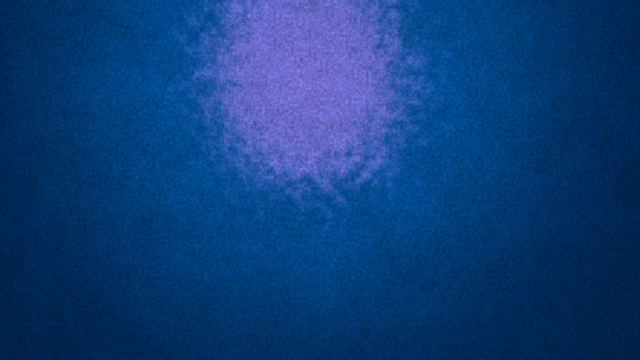
Reproduce this background procedurally as a Shadertoy shader.

```glsl
#define GLOW_CENTER vec2(0.482, 0.78)
#define HALO_RADIUS 0.72
#define VIOLET_INNER 0.06
#define VIOLET_OUTER 0.43
#define EDGE_RAGGED 0.15
#define MOTTLE 0.30
#define GRAIN 0.26
#define DEEP_BLUE vec3(0.0, 0.128, 0.285)
#define HALO_BLUE vec3(0.0, 0.320, 0.610)
#define VIOLET vec3(0.390, 0.405, 0.770)

vec2 hashGradient(vec2 cell) {
    vec3 p = fract(cell.xyx * vec3(0.1031, 0.1030, 0.0973));
    p += dot(p, p.yzx + 33.33);
    return fract((p.xx + p.yz) * p.zy) * 2.0 - 1.0;
}

float gradientNoise(vec2 p) {
    vec2 cell = floor(p), f = fract(p);
    vec2 u = f * f * f * (f * (f * 6.0 - 15.0) + 10.0);
    vec2 e = vec2(0.0, 1.0);
    float a = dot(hashGradient(cell), f);
    float b = dot(hashGradient(cell + e.yx), f - e.yx);
    float c = dot(hashGradient(cell + e.xy), f - e.xy);
    float d = dot(hashGradient(cell + e.yy), f - e.yy);
    return mix(mix(a, b, u.x), mix(c, d, u.x), u.y);
}

float fbm(vec2 p) {
    float sum = 0.0, amplitude = 0.6;
    for (int i = 0; i < 4; i++) {
        sum += amplitude * gradientNoise(p);
        p = mat2(1.6, 1.2, -1.2, 1.6) * p + 17.3;
        amplitude *= 0.68;
    }
    return sum;
}

void mainImage(out vec4 fragColor, in vec2 fragCoord) {
    vec2 p = fragCoord / iResolution.y;
    float aspect = iResolution.x / iResolution.y;
    vec2 offset = p - GLOW_CENTER * vec2(aspect, 1.0);

    // Plaster texture: broad stains, small flecks, fine grain
    float stains = fbm(p * 6.0 + 60.0);
    float flecks = fbm(p * 27.0 + 100.0);
    float grain = gradientNoise(p * 125.0 + 200.0)
                + 0.5 * gradientNoise(p.yx * 83.0 + 300.0);

    // Broad blue halo
    float haloDistance = length(offset) + 0.05 * stains;
    float halo = exp(-pow(haloDistance / HALO_RADIUS, 3.0));
    vec3 color = mix(DEEP_BLUE, HALO_BLUE, halo);

    // Ragged violet patch, stretched towards the top edge
    vec2 patchOffset = offset * vec2(1.0, offset.y > 0.0 ? 0.75 : 0.92);
    float patchDistance = length(patchOffset);
    float ragged = patchDistance + EDGE_RAGGED * (flecks + 0.4 * stains);
    float violet = 1.0 - smoothstep(VIOLET_INNER, VIOLET_OUTER, ragged);
    violet = smoothstep(0.0, 0.85, violet);
    color = mix(color, VIOLET, violet);
    color += vec3(0.06, 0.02, 0.04) * exp(-pow(patchDistance / 0.14, 2.0));

    // Surface variation
    color *= 1.0 - MOTTLE * (0.5 * flecks + 0.3 * stains) + GRAIN * grain;
    fragColor = vec4(clamp(color, 0.0, 1.0), 1.0);
}
```
